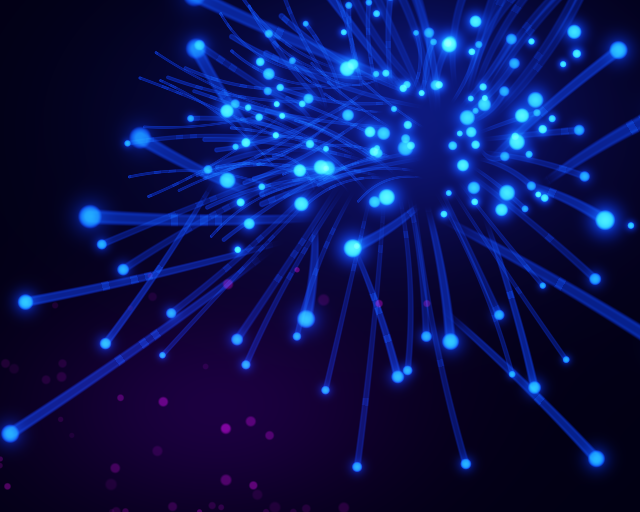
Write a Shadertoy shader that draws this background.

```glsl
// A burst of glowing optical fibres over a dark navy ground with magenta bokeh.
// Strands and beads add up a scalar light energy; an exponential response then
// turns that energy into deep blue, azure and finally cyan-white.

#define CORE vec2(0.77, 0.72)
#define RADIAL_COUNT 46
#define THREAD_COUNT 54
#define RISER_COUNT 16
#define BEAD_COUNT 84
#define BOKEH_COUNT 44
#define ABSORPTION vec3(0.05, 0.42, 2.2)
#define NAVY vec3(0.004, 0.0, 0.075)
#define VIOLET vec3(0.10, 0.0, 0.17)
#define MAGENTA vec3(0.42, 0.02, 0.40)

float hash(float n) { return fract(sin(n * 12.9898) * 43758.5453); }
vec2 hash2(float n) { return vec2(hash(n), hash(n + 57.3)); }

// Soft elliptical glow
float glow(vec2 p, vec2 centre, vec2 size) {
    vec2 q = (p - centre) / size;
    return exp(-dot(q, q));
}

// Luminous fibre end: hot centre, soft disc and halo
float bead(vec2 p, vec2 centre, float r) {
    float d = length(p - centre) / r;
    return 0.6 * smoothstep(1.1, 0.65, d) + 0.5 * exp(-2.5 * d * d) + 0.12 * exp(-0.4 * d * d);
}

// Bent tube from a to b that widens and brightens toward its end
float fibre(vec2 p, vec2 a, vec2 b, float width, float bend) {
    vec2 axis = b - a;
    float len = length(axis);
    axis /= len;
    vec2 q = vec2(dot(p - a, axis), dot(p - a, vec2(-axis.y, axis.x)));
    float t = clamp(q.x / len, 0.0, 1.0);
    q -= vec2(t * len, bend * 4.0 * t * (1.0 - t));
    float r = width * mix(0.55, 1.0, t) + 0.6 / iResolution.y;
    float d = length(q) / r;
    float tube = smoothstep(1.1, 0.5, d) * (0.75 + 0.35 * smoothstep(0.2, 0.7, d));
    float glint = step(0.9, hash(floor(t * len * 70.0) + floor(a.x * 91.0)));
    return tube * smoothstep(0.0, 0.25, t) * (0.6 + 0.4 * t + 0.5 * glint);
}

// Main strand: tube plus glowing end
float strand(vec2 p, vec2 a, vec2 b, float width, float power) {
    return 0.45 * fibre(p, a, b, width * 0.8, 0.006) + power * bead(p, b, width * 1.25);
}

float mainStrands(vec2 p) {
    // Left side
    float e = strand(p, vec2(0.62, 0.575), vec2(0.176, 0.577), 0.018, 1.9);
    e += strand(p, vec2(0.54, 0.52), vec2(0.02, 0.153), 0.014, 2.0);
    e += strand(p, vec2(0.42, 0.65), vec2(0.206, 0.329), 0.009, 2.6);
    e += strand(p, vec2(0.56, 0.53), vec2(0.05, 0.41), 0.012, 2.8);
    e += strand(p, vec2(0.50, 0.62), vec2(0.274, 0.731), 0.017, 1.3);
    e += strand(p, vec2(0.50, 0.73), vec2(0.383, 0.905), 0.016, 1.2);
    e += strand(p, vec2(0.83, 0.82), vec2(0.38, 1.01), 0.018, 1.0);
    // Lower side
    e += strand(p, vec2(0.615, 0.565), vec2(0.598, 0.377), 0.014, 2.6);
    e += strand(p, vec2(0.82, 0.60), vec2(0.689, 0.515), 0.014, 6.0);
    e += strand(p, vec2(0.69, 0.52), vec2(0.777, 0.264), 0.010, 2.4);
    e += strand(p, vec2(0.834, 0.60), vec2(0.880, 0.333), 0.013, 2.8);
    e += strand(p, vec2(0.945, 0.58), vec2(1.044, 0.243), 0.010, 2.6);
    e += strand(p, vec2(0.86, 0.40), vec2(1.165, 0.104), 0.013, 2.2);
    // Right side
    e += strand(p, vec2(0.85, 0.58), vec2(1.30, 0.32), 0.018, 0.5);
    e += strand(p, vec2(1.03, 0.64), vec2(1.182, 0.570), 0.015, 5.0);
    e += strand(p, vec2(0.95, 0.68), vec2(1.208, 0.902), 0.014, 2.6);
    e += strand(p, vec2(1.06, 0.64), vec2(1.29, 0.78), 0.019, 0.5);
    return e;
}

// Long fibres around the core, reaching furthest down and left
float radialFibres(vec2 p) {
    float e = 0.0;
    for (int i = 0; i < RADIAL_COUNT; i++) {
        float id = float(i);
        vec2 h = hash2(id + 3.0);
        float angle = 6.28318 * (id + h.x) / float(RADIAL_COUNT);
        vec2 dir = vec2(cos(angle), sin(angle));
        float reach = (0.47 - 0.19 * dir.y - 0.10 * dir.x) * mix(0.5, 1.15, h.y);
        vec2 tip = CORE + dir * reach;
        float width = mix(0.004, 0.008, hash(id + 11.0));
        e += 0.26 * fibre(p, CORE + dir * vec2(0.17, 0.10), tip, width, 0.03 * (h.x - 0.5));
        e += 2.2 * bead(p, tip, width * 1.5);
    }
    return e;
}

// Fine tangled threads on the left and dim risers along the top
float threads(vec2 p) {
    float e = 0.0;
    for (int i = 0; i < THREAD_COUNT; i++) {
        vec2 h = hash2(float(i) + 101.0), k = hash2(float(i) + 207.0);
        vec2 root = vec2(0.55, 0.61) + vec2(0.28, 0.25) * h;
        float angle = 3.14159 + 1.3 * (k.x - 0.55);
        vec2 tip = root + mix(0.12, 0.34, k.y) * vec2(cos(angle), sin(angle));
        e += 0.32 * fibre(p, root, tip, mix(0.002, 0.006, h.x * k.y), 0.06 * (h.y - 0.5));
    }
    for (int i = 0; i < RISER_COUNT; i++) {
        vec2 h = hash2(float(i) + 311.0);
        vec2 root = vec2(0.78 + 0.18 * h.x, 0.76 + 0.08 * h.y);
        e += 0.2 * fibre(p, root, vec2(0.55 + 0.6 * h.x, 1.03), 0.009, 0.04 * (h.y - 0.5));
    }
    return e;
}

// Bright fibre ends, crowded to the right of the core
float coreBeads(vec2 p) {
    float e = 0.0;
    for (int i = 0; i < BEAD_COUNT; i++) {
        float id = float(i);
        vec2 spread = hash2(id + 401.0) + hash2(id + 503.0) - 1.0;
        float size = hash(id + 607.0);
        vec2 centre = vec2(0.80, 0.755) + spread * vec2(0.44, 0.26);
        e += mix(3.0, 7.0, hash(id + 701.0)) * bead(p, centre, mix(0.006, 0.016, size * size));
    }
    return e;
}

vec3 bokeh(vec2 p) {
    vec3 c = vec3(0.0);
    for (int i = 0; i < BOKEH_COUNT; i++) {
        vec2 h = hash2(float(i) + 811.0), k = hash2(float(i) + 907.0);
        float r = mix(0.006, 0.014, k.x);
        float d = length(p - vec2(h.x * mix(0.4, 1.0, k.y), 0.5 * h.y * h.y));
        c += MAGENTA * smoothstep(r, r * 0.55, d) * mix(0.15, 0.8, k.y * k.y);
    }
    return c;
}

void mainImage(out vec4 fragColor, in vec2 fragCoord) {
    vec2 p = fragCoord / iResolution.y;
    p.x += 0.5 * (1.25 - iResolution.x / iResolution.y);
    // Ambient light around the bundle
    float energy = 0.16 * glow(p, vec2(0.74, 0.76), vec2(0.42, 0.26));
    energy += 0.10 * glow(p, vec2(0.84, 0.82), vec2(0.20, 0.18));
    energy += mainStrands(p) + radialFibres(p) + threads(p) + coreBeads(p);
    // Ground, violet haze and bokeh below the light
    vec3 ground = NAVY + VIOLET * glow(p, vec2(0.42, 0.20), vec2(0.36, 0.22));
    ground += 0.35 * VIOLET * glow(p, CORE, vec2(0.5, 0.35)) + bokeh(p);
    vec3 color = 1.0 - (1.0 - ground) * exp(-energy * ABSORPTION);
    fragColor = vec4(clamp(color, 0.0, 1.0), 1.0);
}
```
